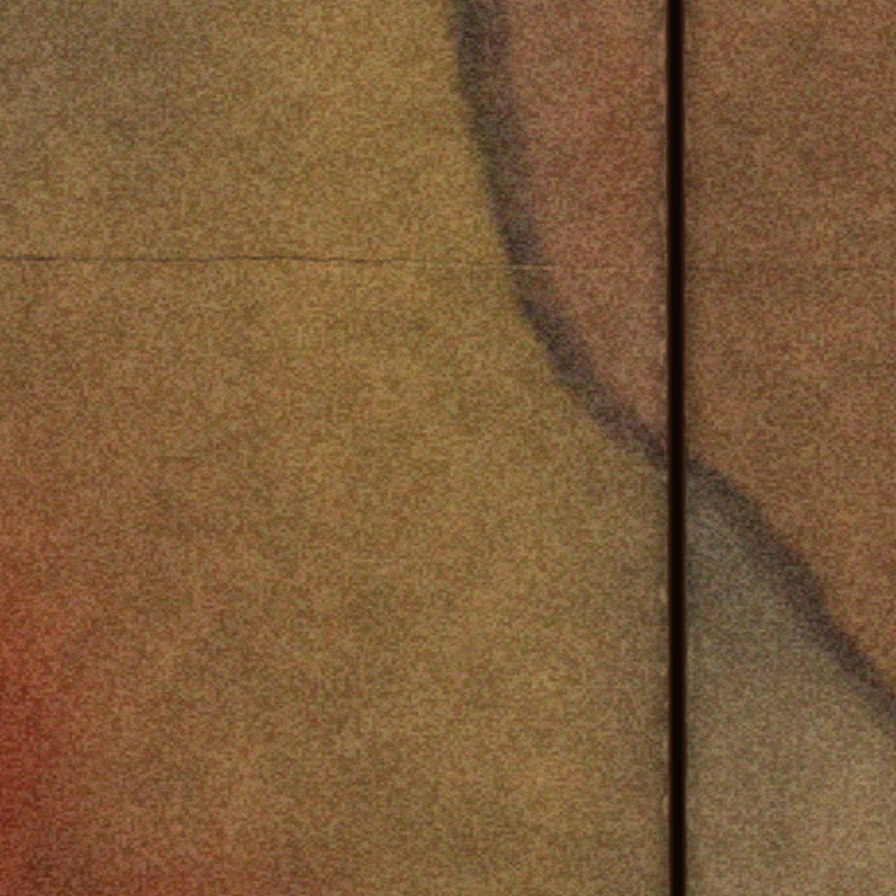
This texture is drawn by a WebGL 2 fragment shader. Its source:

```glsl
#version 300 es
precision highp float;
// Weathered brown stone slabs with a dark vein, a hairline crack and a deep vertical joint.
uniform vec2 u_resolution;
out vec4 fragColor;

float hash(vec2 p) {
  vec3 q = fract(p.xyx * vec3(0.1031, 0.103, 0.0973));
  q += dot(q, q.yzx + 33.33);
  return fract((q.x + q.y) * q.z);
}

float noise(vec2 p) {
  vec2 i = floor(p), f = fract(p);
  f = f * f * (3.0 - 2.0 * f);
  return mix(mix(hash(i), hash(i + vec2(1, 0)), f.x),
             mix(hash(i + vec2(0, 1)), hash(i + vec2(1, 1)), f.x), f.y);
}

float fbm(vec2 p) {
  float sum = 0.0, amp = 0.5;
  for (int i = 0; i < 5; i++) {
    sum += amp * noise(p);
    p = mat2(1.6, 1.2, -1.2, 1.6) * p + 7.3;
    amp *= 0.5;
  }
  return sum;
}

// Soft elliptical patch, 1 at its centre
float patchAt(vec2 p, vec2 centre, vec2 radius) {
  vec2 d = (p - centre) / radius;
  return exp(-dot(d, d));
}

// Signed distance to the vein centre line, positive on its upper right side
float veinDistance(vec2 p) {
  const vec2 path[12] = vec2[12](
    vec2(0.529, 1.03), vec2(0.536, 0.92), vec2(0.562, 0.83), vec2(0.583, 0.74),
    vec2(0.602, 0.66), vec2(0.638, 0.59), vec2(0.703, 0.525), vec2(0.762, 0.479),
    vec2(0.833, 0.42), vec2(0.898, 0.336), vec2(0.957, 0.25), vec2(1.03, 0.175));
  float best = 9.0, side = 1.0;
  for (int i = 0; i < 11; i++) {
    vec2 a = p - path[i], b = path[i + 1] - path[i];
    float d = length(a - b * clamp(dot(a, b) / dot(b, b), 0.0, 1.0));
    if (d < best) {
      best = d;
      side = a.y * b.x - a.x * b.y > 0.0 ? 1.0 : -1.0;
    }
  }
  return best * side;
}

void main() {
  vec2 p = gl_FragCoord.xy / u_resolution;
  float px = 1.0 / u_resolution.y;
  float jointX = 0.7565 - 0.003 * p.y;
  float fromJoint = p.x - jointX;
  float rightSlab = smoothstep(-0.003, 0.003, fromJoint);
  float cloud = fbm(p * 5.0) - 0.48;
  float mottle = fbm(p * 22.0 + 40.0) - 0.48;

  // Broad colour of the left slab
  vec3 stone = vec3(0.525, 0.405, 0.245);
  stone = mix(stone, vec3(0.56, 0.43, 0.225), 0.6 * patchAt(p, vec2(0.41, 0.66), vec2(0.17, 0.35)));
  stone = mix(stone, vec3(0.46, 0.37, 0.26), 0.6 * patchAt(p, vec2(0.03, 0.95), vec2(0.22, 0.17)));
  stone = mix(stone, vec3(0.50, 0.32, 0.20), 0.75 * patchAt(p, vec2(0.0, 0.25), vec2(0.34, 0.42)));
  stone = mix(stone, vec3(0.51, 0.20, 0.13), 0.8 * patchAt(p, vec2(-0.03, 0.13), vec2(0.12, 0.26)));
  stone = mix(stone, vec3(0.50, 0.22, 0.15), 0.6 * patchAt(p, vec2(0.17, -0.02), vec2(0.19, 0.08)));
  stone = mix(stone, vec3(0.44, 0.35, 0.25), 0.6 * patchAt(p, vec2(0.73, 0.22), vec2(0.07, 0.35)));

  // Redder stone above the vein, greyer stone below it on the right
  vec2 warp = vec2(fbm(p * 13.0 + 3.0), fbm(p * 13.0 + 19.0)) - 0.48;
  float vein = veinDistance(p + 0.022 * warp);
  float above = smoothstep(-0.01, 0.02, vein);
  vec3 upper = mix(vec3(0.52, 0.37, 0.26), vec3(0.475, 0.335, 0.22), rightSlab);
  upper = mix(upper, vec3(0.48, 0.29, 0.18), 0.6 * patchAt(p, vec2(0.69, 0.85), vec2(0.05, 0.13)));
  upper = mix(upper, vec3(0.51, 0.365, 0.235), 0.7 * patchAt(p, vec2(0.93, 0.52), vec2(0.12, 0.2)));
  vec3 lowerRight = mix(vec3(0.43, 0.36, 0.27), vec3(0.525, 0.425, 0.295), smoothstep(0.42, 0.05, p.y));
  stone = mix(mix(stone, lowerRight, rightSlab), upper, above);
  stone *= 1.0 + 0.22 * cloud + 0.2 * mottle;

  // Vein: dark core, ragged body and a faint halo
  float halfWidth = mix(0.022, 0.033, smoothstep(0.6, 0.95, p.y));
  float body = smoothstep(halfWidth + 0.009, halfWidth - 0.014, abs(vein));
  float veinTone = body * clamp(0.68 + 1.3 * mottle, 0.0, 0.9);
  stone = mix(stone, vec3(0.35, 0.265, 0.215), veinTone);
  float darkEdge = exp(-pow((vein + 0.012) / 0.011, 2.0)) * smoothstep(0.5, 0.6, p.y)
                 + exp(-pow((vein - 0.008) / 0.011, 2.0)) * smoothstep(0.55, 0.45, p.y);
  stone *= 1.0 - 0.15 * darkEdge - 0.08 * exp(-abs(vein) * 22.0);

  // Hairline crack: dark on the left, pale near the vein, faint on the right
  float crackY = 0.711 - 0.011 * smoothstep(0.3, 0.75, p.x) + 0.004 * (noise(vec2(p.x * 45.0, 2.0)) - 0.5);
  float crack = smoothstep(0.0028 + px, 0.0005, abs(p.y - crackY));
  float broken = 0.35 + 0.65 * noise(vec2(p.x * 60.0, 9.0));
  stone *= 1.0 - 0.34 * crack * broken * mix(1.0, 0.4, smoothstep(0.38, 0.5, p.x));
  float pale = smoothstep(0.38, 0.48, p.x) * smoothstep(0.82, 0.65, p.x);
  float lip = smoothstep(0.004, 0.001, abs(p.y - crackY + 0.003));
  stone = mix(stone, vec3(0.62, 0.49, 0.34), 0.55 * lip * pale * broken);

  // Fine coloured grain, slightly stretched sideways
  vec2 g = p * vec2(230.0, 270.0);
  float grain = noise(g) + 0.6 * noise(g * 1.7 + 31.0) - 0.8;
  vec3 tint = vec3(noise(g * 0.7 + 71.0), noise(g * 0.7 + 113.0), noise(g * 0.7 + 157.0)) - 0.5;
  stone += 0.13 * grain + 0.055 * tint;

  // Worn, chipped rims beside the joint
  float gap = abs(fromJoint);
  stone *= 1.0 - 0.25 * exp(-pow((gap - 0.012) / 0.012, 2.0));
  float chips = smoothstep(0.45, 0.8, noise(vec2(p.x * 110.0, p.y * 75.0)));
  float rim = exp(-pow((gap - 0.015) / 0.004, 2.0));
  stone += vec3(0.16, 0.13, 0.11) * rim * chips * mix(1.0, 0.6, rightSlab);

  // Deep joint with a brown inner wall
  float ragged = 0.0098 + 0.0016 * (noise(vec2(p.y * 70.0, fromJoint > 0.0 ? 5.0 : 8.0)) - 0.5);
  float joint = smoothstep(ragged + 0.0025, ragged - 0.0025, gap);
  vec3 depth = mix(vec3(0.06, 0.025, 0.01), vec3(0.2, 0.1, 0.06), smoothstep(0.003, 0.009, gap));
  fragColor = vec4(clamp(mix(stone, depth, joint), 0.0, 1.0), 1.0);
}
```
